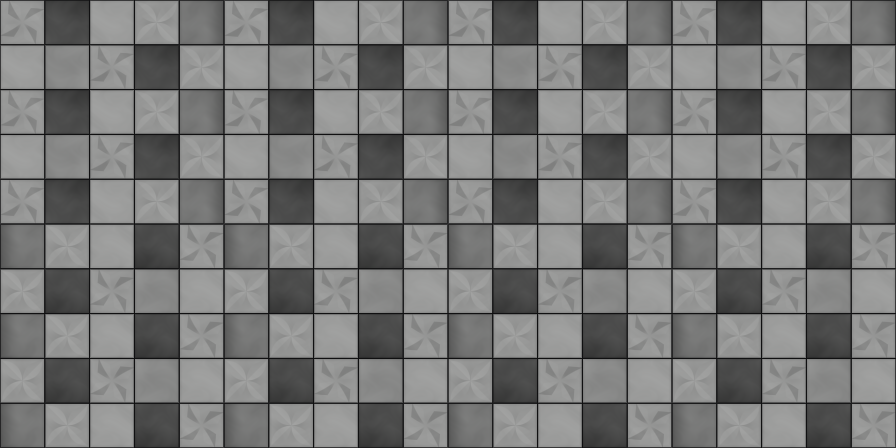
Give the GLSL for this pattern, as a Shadertoy shader.

```glsl
// Grey ceramic wall tiles: plain, dark, pinwheel and four-petal squares with thin black grout.
const float ROWS = 10.0;
const float PERIOD = 5.0;        // tiles per repeat across
const float GROUT_HALF = 0.0145; // in tile widths
const float QUARTER = 1.5707963;

const int PINWHEEL = 0, DARK = 1, LIGHT = 2, FLOWER = 3, SHADED = 4, MEDIUM = 5;
const int LAYOUT[10] = int[10](PINWHEEL, DARK, LIGHT, FLOWER, SHADED,
                               LIGHT, MEDIUM, PINWHEEL, DARK, FLOWER);

// Layered sines give a cloudy glaze in about -1..1, mostly broad patches
float glaze(vec2 p, float seed) {
    float sum = 0.0, weight = 0.7;
    vec2 q = p * vec2(3.2, 4.0) + seed * vec2(2.7, 4.1);
    for (int i = 0; i < 4; i++) {
        q += 0.7 * sin(q.yx * 1.3 + seed);
        sum += weight * sin(q.x) * cos(q.y);
        q = mat2(1.5, 1.1, -1.1, 1.5) * q + 1.7;
        weight *= 0.45;
    }
    return sum;
}

// Folds the plane into one quarter sector around the given axis angle
vec2 foldQuarter(vec2 p, float axis) {
    float a = mod(atan(p.y, p.x) - axis + 0.5 * QUARTER, QUARTER) - 0.5 * QUARTER;
    return length(p) * vec2(cos(a), sin(a));
}

// Signed field of a petal lying on the x axis, positive inside
float petalField(vec2 p, float len, float halfWidth) {
    float t = 2.0 * p.x / len - 1.0;
    return halfWidth * (1.0 - t * t) - abs(p.y);
}

// Signed field of a kite lying on the x axis, widest at the given distance
float kiteField(vec2 p, float len, float widest, float halfWidth) {
    return halfWidth * min(p.x / widest, (len - p.x) / (len - widest)) - abs(p.y);
}

// Four broad angular blades, each with one shaded half
float pinwheelRelief(vec2 p, float soft) {
    vec2 q = foldQuarter(p, 0.55);
    q.y -= 0.25 * q.x * (0.5 - q.x);
    float blade = smoothstep(-soft, soft, kiteField(q, 0.58, 0.33, 0.16));
    float shadedHalf = smoothstep(-soft, soft, q.y);
    float fade = smoothstep(0.0, 0.2, q.x);
    return blade * fade * mix(0.012, -0.075, shadedHalf);
}

// Four faint diagonal petals with darker wedges between them
float flowerRelief(vec2 p, float soft) {
    vec2 q = foldQuarter(p, 0.5 * QUARTER);
    float d = petalField(q, 0.64, 0.14);
    float body = smoothstep(-soft, soft, d);
    float shadedHalf = smoothstep(-soft, soft, q.y);
    float wedge = (1.0 - body) * (1.0 - smoothstep(0.12, 0.48, length(p)));
    float sideways = smoothstep(-0.1, 0.1, abs(p.x) - abs(p.y));
    return body * mix(0.02, -0.008, shadedHalf) - wedge * mix(0.035, 0.06, sideways);
}

// Grey level of one tile face, p in -0.5..0.5
float tileShade(int kind, vec2 p, float soft) {
    float cloud = glaze(p, float(kind) + 1.0);
    if (kind == DARK) return 0.28 - 0.085 * p.y + 0.035 * cloud;
    if (kind == MEDIUM) return 0.54 + 0.04 * p.x + 0.03 * cloud;
    if (kind == SHADED) return 0.47 - 0.11 * smoothstep(0.05, 0.5, p.x) + 0.03 * cloud;
    if (kind == PINWHEEL) return 0.595 + pinwheelRelief(p, soft) + 0.03 * cloud;
    if (kind == FLOWER) return 0.59 + flowerRelief(p, soft) + 0.03 * cloud;
    return 0.605 + 0.03 * cloud;
}

void mainImage(out vec4 fragColor, in vec2 fragCoord) {
    float pixel = ROWS / iResolution.y;
    vec2 grid = fragCoord * pixel;
    vec2 cell = floor(grid);
    vec2 p = fract(grid) - 0.5;

    // The lower half is the upper half turned by 180 degrees
    float column = mod(cell.x, PERIOD);
    float row = mod(ROWS - 1.0 - cell.y, PERIOD);
    if (cell.y < 0.5 * ROWS) {
        column = PERIOD - 1.0 - column;
        p = -p;
    }
    int kind = LAYOUT[int(column + PERIOD * mod(row, 2.0))];

    // Face, darkened rim and grout
    float shade = tileShade(kind, p, max(0.018, 0.7 * pixel));
    float edge = 0.5 - max(abs(p.x), abs(p.y));
    shade *= mix(0.92, 1.0, smoothstep(0.0, 0.09, edge));
    float face = smoothstep(GROUT_HALF - 0.6 * pixel, GROUT_HALF + 0.6 * pixel, edge);
    vec3 color = mix(vec3(0.06, 0.06, 0.065), shade * vec3(1.0, 1.004, 0.998), face);
    fragColor = vec4(color, 1.0);
}
```
